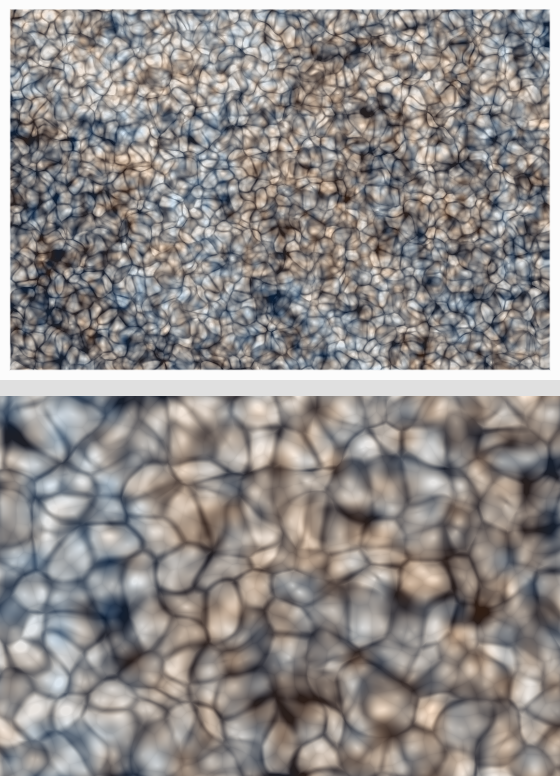
Top: the whole. Bottom: its middle third, enlarged.
Give the GLSL for this texture, as a WebGL 2 fragment shader.

```glsl
#version 300 es
precision highp float;
// Speckled granite slab with a narrow white margin.
// Two sizes of cellular grains, dark junctions and mineral pits are shaded
// by broad diagonal veins, then tinted with warm and cool noise.

uniform vec2 u_resolution;
out vec4 fragColor;

vec2 hash2(vec2 cell) {
  vec3 q = fract(cell.xyx * vec3(0.1031, 0.1030, 0.0973));
  q += dot(q, q.yzx + 33.33);
  return fract((q.xx + q.yz) * q.zy);
}

float noise(vec2 p) {
  vec2 i = floor(p), f = fract(p);
  f = f * f * (3.0 - 2.0 * f);
  float low = mix(hash2(i).x, hash2(i + vec2(1, 0)).x, f.x);
  float high = mix(hash2(i + vec2(0, 1)).x, hash2(i + vec2(1, 1)).x, f.x);
  return mix(low, high, f.y);
}

// Returns distance to the grain centre, gap to the next grain, grain random.
vec3 grains(vec2 p) {
  vec2 base = floor(p);
  float nearest = 9.0, second = 9.0, id = 0.0;
  for (int y = -1; y <= 1; y++) {
    for (int x = -1; x <= 1; x++) {
      vec2 cell = base + vec2(x, y);
      float d = length(cell + hash2(cell) - p);
      if (d < nearest) {
        second = nearest;
        nearest = d;
        id = hash2(cell + 57.0).y;
      } else {
        second = min(second, d);
      }
    }
  }
  return vec3(nearest, second - nearest, id);
}

// Brightness of the stone, about 0.2 in pits to 0.85 on pale grains.
float stoneValue(vec2 p) {
  vec2 warp = vec2(noise(p * 26.0), noise(p * 26.0 + 40.0)) - 0.5;
  vec3 coarse = grains(p * 33.0 + warp * 0.9);
  vec3 fine = grains(p * 60.0 + warp + 100.0);
  float body = smoothstep(0.0, 0.32, coarse.y);

  float v = 0.545 + 0.40 * (0.45 - coarse.x) + 0.30 * (0.45 - fine.x);
  v += 0.13 * (body - 0.65) + 0.22 * body * (coarse.z - 0.5);
  v += 0.18 * (noise(p * 85.0 + 9.0) - 0.5);

  // Scattered dark pits, gathered in loose clusters
  float cluster = noise(p * 7.0 + 21.0);
  v -= 0.20 * smoothstep(0.58, 0.86, noise(p * 27.0 + 70.0) + 0.25 * (cluster - 0.5));

  // Slanted veins and broad light and dark areas
  vec2 vein = vec2(dot(p, vec2(0.86, 0.5)) * 11.0, dot(p, vec2(0.5, -0.86)) * 3.0);
  v += 0.15 * (noise(vein + 5.0) - 0.5) + 0.12 * (noise(p * 5.0 + 3.0) - 0.5);
  v += 0.09 * exp(-7.0 * dot(p - vec2(0.4, 0.95), p - vec2(0.4, 0.95)));
  v -= 0.08 * exp(-9.0 * dot(p - vec2(0.08, 0.32), p - vec2(0.08, 0.32)));
  return clamp(v, 0.12, 0.90);
}

vec3 stoneColor(vec2 p) {
  float v = stoneValue(p);
  // Shadows lean blue, pale grains lean beige
  float pale = clamp((v - 0.23) / 0.42, 0.0, 1.0);
  vec3 color = v + mix(vec3(-0.008, 0.0, 0.035), vec3(0.014, -0.002, -0.018), pale);
  float warmth = 0.10 * (noise(p * 46.0 + 130.0) - 0.5)
               + 0.09 * (noise(p * 9.0 + 160.0) - 0.5);
  return color + warmth * vec3(1.0, 0.0, -0.9);
}

void main() {
  vec2 p = gl_FragCoord.xy / u_resolution.y;
  float aspect = u_resolution.x / u_resolution.y;

  // Rectangular slab with softened edges
  vec2 inset = min(p - 0.027, vec2(aspect - 0.027, 0.975) - p);
  float slab = smoothstep(-0.003, 0.003, min(inset.x, inset.y));
  fragColor = vec4(mix(vec3(0.99), stoneColor(p), slab), 1.0);
}
```
